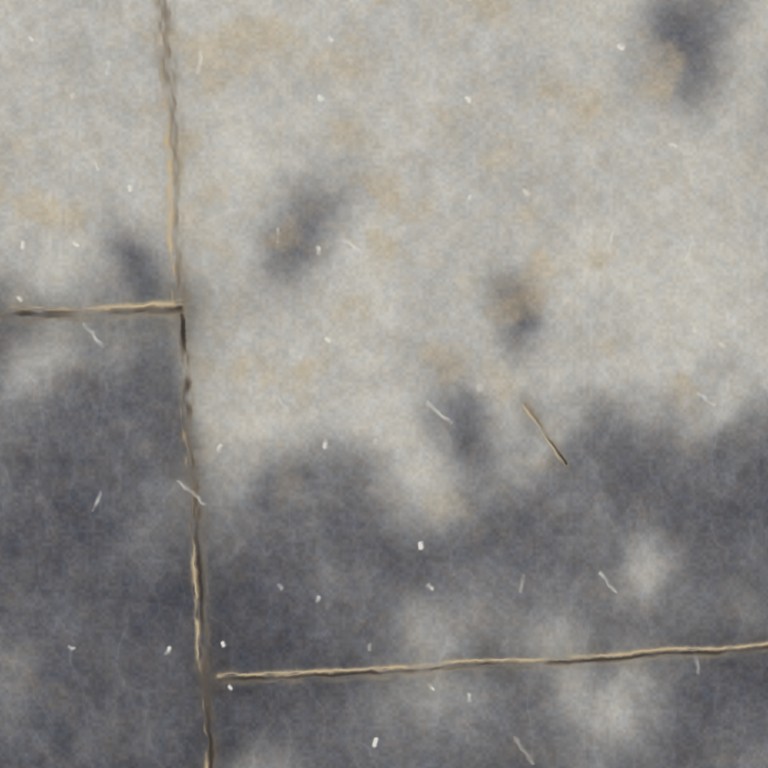
A WebGL 2 fragment shader for this texture:

```glsl
#version 300 es
precision highp float;
// Weathered grey slabs seen close up: pale worn stone above, cool shadow below,
// with soft dark smudges, tan stains, pale flecks and thin earthy joints.
// Layered value noise gives the tone; jittered cells scatter the marks.
uniform vec2 u_resolution;
out vec4 fragColor;

const vec3 PALE_STONE = vec3(0.72, 0.71, 0.68);
const vec3 COOL_SHADE = vec3(0.345, 0.345, 0.365);
const vec3 TAN_STAIN = vec3(0.72, 0.65, 0.53);
const vec3 EARTH = vec3(0.41, 0.36, 0.30);
const vec3 JOINT_DARK = vec3(0.20, 0.18, 0.17);
const vec3 FLECK = vec3(0.86, 0.85, 0.81);
const float EDGE_LEFT = 0.62;      // height of the shade left of the upright joint
const float EDGE_RIGHT = 0.34;     // and right of it
const float EDGE_RISE = 0.13;      // climb of the shade toward the right side
const float EDGE_SOFT = 0.10;
const float SMUDGE_CELL = 0.25;
const float PATCH_CELL = 0.20;
const float GRAIN = 0.085;
const float MOTTLE = 0.07;

float hash(vec2 p) {
  return fract(sin(dot(p, vec2(12.9898, 78.233))) * 43758.5);
}

float noise(vec2 p) {
  vec2 i = floor(p), f = fract(p);
  f = f * f * (3.0 - 2.0 * f);
  return mix(mix(hash(i), hash(i + vec2(1, 0)), f.x),
             mix(hash(i + vec2(0, 1)), hash(i + vec2(1, 1)), f.x), f.y);
}

float fbm(vec2 p) {
  float sum = 0.0, amp = 0.5;
  for (int k = 0; k < 5; k++) {
    sum += amp * noise(p);
    p = mat2(1.6, 1.2, -1.2, 1.6) * p + 7.3;
    amp *= 0.5;
  }
  return sum / 0.97;
}

// Soft leaning ovals, one or none per cell
float blobs(vec2 p, float cell, vec2 radius, float share, float seed) {
  vec2 base = floor(p / cell);
  float sum = 0.0;
  for (int j = -1; j <= 1; j++)
    for (int i = -1; i <= 1; i++) {
      vec2 id = base + vec2(i, j);
      vec2 jitter = vec2(hash(id + seed), hash(id + seed + 3.7));
      vec2 d = p - (id + 0.15 + 0.7 * jitter) * cell;
      d.x -= d.y * (hash(id + seed + 5.1) - 0.4);
      d /= radius * mix(0.7, 1.25, jitter.y);
      sum += step(hash(id + seed + 9.2), share) * exp(-dot(d, d));
    }
  return min(sum, 1.0);
}

// Short, randomly turned strokes with worn edges, one or none per cell
float strokes(vec2 p, float cell, float len, float width, float share, float seed) {
  vec2 id = floor(p / cell);
  float angle = 1.2 + 1.4 * hash(id + seed);
  vec2 dir = vec2(cos(angle), sin(angle));
  vec2 d = p - (id + 0.35 + 0.3 * hash(id + seed + 2.3)) * cell;
  d += 0.004 * (vec2(noise(p * 130.0), noise(p * 130.0 + 60.0)) - 0.5);
  float reach = len * mix(0.2, 1.0, hash(id + seed + 4.9));
  d -= dir * clamp(dot(d, dir), -reach, reach);
  float ink = 1.0 - smoothstep(0.0, width + 1.0 / u_resolution.y, length(d));
  return step(hash(id + seed + 8.4), share) * ink * noise(p * 90.0 + seed);
}

// Broken joint: soft grime, chipped earthy band, pale lip, patchy dark core
void drawJoint(inout vec3 col, vec2 p, vec2 a, vec2 b, float width, float core, float seed) {
  vec2 along = normalize(b - a), rel = p - a;
  float t = dot(rel, along);
  float over = max(max(-t, t - length(b - a)), 0.0);
  float side = dot(rel, vec2(-along.y, along.x)) + 0.006 * (noise(vec2(t * 12.0, seed)) - 0.5);
  side += 0.005 * (fbm(p * 60.0 + seed) - 0.5);
  float d = length(vec2(side, over));
  float wear = noise(vec2(t * 13.0, seed + 4.0));
  float chips = noise(vec2(t * 60.0, side * 230.0 + seed));
  col *= 1.0 - 0.16 * core * exp(-d * d / (14.0 * width * width));
  float band = exp(-d * d / (width * width));
  col = mix(col, mix(EARTH, TAN_STAIN, wear), band * mix(0.1, 0.75, chips));
  float lip = exp(-pow(length(vec2(side - width * 0.6, over)) / (width * 0.35), 2.0));
  col = mix(col, TAN_STAIN * 1.08, lip * smoothstep(0.4, 0.9, 0.6 * wear + 0.6 * chips));
  float breaks = smoothstep(0.25, 0.75, 0.5 * noise(vec2(t * 24.0, seed + 9.0)) + 0.3 * wear + 0.3 * chips);
  float line = exp(-pow(d / (width * mix(0.2, 0.5, chips)), 2.0));
  col = mix(col, JOINT_DARK, line * core * breaks);
}

void main() {
  vec2 p = gl_FragCoord.xy / u_resolution.y;
  vec2 q = p + 0.1 * vec2(fbm(p * 6.0 + 2.0) - 0.5, fbm(p * 6.0 + 31.0) - 0.5);
  float joint = 0.277 - 0.066 * p.y;
  float leftSide = 1.0 - smoothstep(-0.03, 0.03, p.x - joint);
  // Broad tone: worn light above a ragged edge, smudges in it, worn patches below
  float edge = mix(EDGE_RIGHT + EDGE_RISE * smoothstep(0.52, 0.8, p.x), EDGE_LEFT, leftSide);
  float lit = smoothstep(-EDGE_SOFT, EDGE_SOFT, q.y - edge + 0.25 * (fbm(p * 5.0 + 11.0) - 0.5));
  float smudge = blobs(q, SMUDGE_CELL, vec2(0.04, 0.062), 0.55, 1.0);
  float worn = blobs(q, PATCH_CELL, vec2(0.045, 0.07), 0.55, 17.0);
  float cloud = fbm(p * 9.0 + 5.0) - 0.5;
  float tone = lit * (1.0 - 0.85 * smudge) + (1.0 - lit) * (0.65 * worn + 0.1);
  tone += cloud * mix(0.6, 0.3, lit);
  vec3 col = mix(COOL_SHADE, PALE_STONE, clamp(tone, -0.18, 1.06));
  // Tan stains and pale wisps
  float stain = smoothstep(0.54, 0.8, fbm(mat2(14.0, 8.0, -9.0, 16.0) * p + 20.0));
  col = mix(col, TAN_STAIN, stain * mix(0.1, 0.42, lit));
  float wisp = 1.0 - abs(2.0 * fbm(q * vec2(22.0, 13.0) + 40.0) - 1.0);
  col += 0.04 * pow(wisp, 9.0) * (1.0 - 0.5 * lit);
  // Fine grain with a slight tint
  float grain = 0.6 * noise(p * 230.0) + 0.4 * noise(p * 110.0 + 9.0) - 0.5;
  float tint = noise(p * 85.0 + 50.0) - 0.5;
  col += GRAIN * grain + MOTTLE * (fbm(p * 38.0) - 0.5) + 0.02 * tint * vec3(1.0, 0.1, -1.0);
  // Joints, faint old seam and a short crack
  drawJoint(col, p, vec2(0.277, -0.05), vec2(0.237, 0.60), 0.010, 0.8, 3.0);
  drawJoint(col, p, vec2(0.237, 0.60), vec2(0.209, 1.05), 0.012, 0.2, 8.0);
  drawJoint(col, p, vec2(-0.05, 0.587), vec2(0.235, 0.597), 0.011, 0.75, 13.0);
  drawJoint(col, p, vec2(0.285, 0.112), vec2(1.05, 0.160), 0.008, 0.75, 21.0);
  drawJoint(col, p, vec2(0.735, 0.395), vec2(0.685, 0.475), 0.005, 0.7, 33.0);
  // Scattered specks and scratches
  float specks = strokes(p, 0.065, 0.003, 0.004, 0.12, 6.0);
  float scratches = strokes(p + 0.03, 0.11, 0.022, 0.003, 0.2, 14.0);
  col = mix(col, FLECK, min(1.5 * specks + 0.7 * scratches, 1.0));
  fragColor = vec4(clamp(col, 0.0, 1.0), 1.0);
}
```
